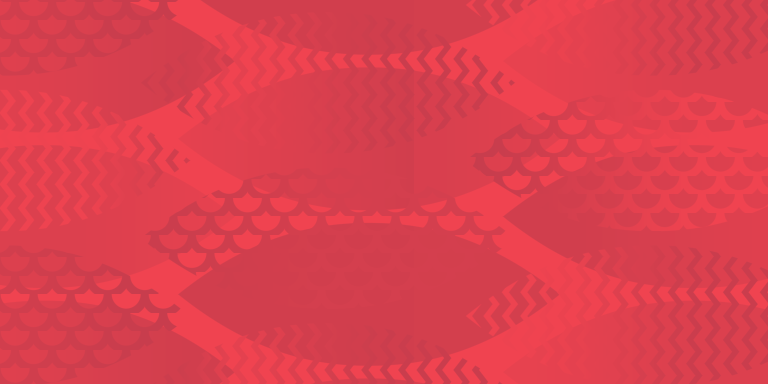
Reproduce this background procedurally as a WebGL 2 fragment shader.

```glsl
#version 300 es
precision highp float;

uniform vec2 u_resolution;
out vec4 outColor;

// Lengths are in canvas heights, y runs downwards
#define LEAF_ORIGIN vec2(0.115, 0.159)
#define LEAF_STEP vec2(0.846, 0.405)
#define LEAF_HALF vec2(0.497, 0.186)
#define LEAF_CURVE 2.15
#define PATCH_SHIFT vec2(-0.107, -0.146)
#define PATCH_HALF vec2(0.487, 0.184)
#define SCALE_RADIUS 0.0482
#define SCALE_STROKE 0.0105
#define CHEVRON_SIZE vec2(0.048, 0.062)
#define CHEVRON_STROKE 0.0075
#define SEAM_X 1.078

const vec3 DARK_RED = vec3(0.805, 0.242, 0.302);
const vec3 BRIGHT_RED = vec3(0.942, 0.263, 0.313);

float fill(float inside) {
    float blur = 0.75 / u_resolution.y;
    return smoothstep(-blur, blur, inside);
}

float ramp(float from, float to, float x0, float x1, float x) {
    return mix(from, to, smoothstep(x0, x1, x));
}

// Approximate signed distance to a pointed leaf, positive inside
float leaf(vec2 p, vec2 halfSize) {
    float u = abs(p.x) / halfSize.x;
    float slope = LEAF_CURVE * halfSize.y / halfSize.x * min(u, 1.0);
    float edge = halfSize.y * (1.0 - pow(u, LEAF_CURVE));
    return (edge - abs(p.y)) / sqrt(1.0 + slope * slope);
}

// Rows of half circles, each row shifted by one radius
float scales(vec2 p) {
    vec2 s = p / SCALE_RADIUS;
    float row = floor(s.y);
    vec2 c = vec2(mod(s.x - row + 1.0, 2.0) - 1.0, s.y - row);
    return SCALE_STROKE - abs(length(c) - 1.0) * SCALE_RADIUS;
}

// Upright zigzag lines
float chevrons(vec2 p) {
    float bend = abs(fract(p.y / CHEVRON_SIZE.y) - 0.5) * CHEVRON_SIZE.x;
    float x = fract((p.x + bend) / CHEVRON_SIZE.x) - 0.5;
    return CHEVRON_STROKE - abs(x) * CHEVRON_SIZE.x * 0.8;
}

// Nearest leaf of a column: centre in xy, 1 in z for the dark kind
vec3 nearestLeaf(vec2 p, float column, vec2 shift) {
    vec2 start = LEAF_ORIGIN + shift + vec2(LEAF_STEP.x, 0.5 * LEAF_STEP.y) * column;
    float row = floor((p.y - start.y) / LEAF_STEP.y + 0.5);
    float dark = 1.0 - mod(column + row, 2.0);
    return vec3(start.x, start.y + row * LEAF_STEP.y, dark);
}

// Tones run from 0 (dark red) to 1 (bright red)
float leafTone(float x, float column, bool dark) {
    float outer = abs(x - 1.0);
    float seam = step(SEAM_X, x);
    if (dark) {
        return ramp(0.1, 0.5, 0.45, 1.0, outer) + (column == 1.0 ? 0.06 * seam : 0.0);
    }
    if (column == 1.0) {
        return seam > 0.5 ? ramp(0.3, 0.55, SEAM_X, 1.45, x)
                          : mix(0.7, 0.1, clamp((x - 0.46) / 0.62, 0.0, 1.0));
    }
    return ramp(0.75, 0.42, 0.3, 0.85, outer);
}

float scaleTone(float x, float column) {
    if (column == 0.0) return ramp(0.1, -0.15, 0.0, 0.42, x);
    if (column == 1.0) return ramp(-0.08, 0.2, 0.36, 0.9, x);
    return ramp(-0.17, 1.0, 1.22, 1.9, x);
}

float chevronTone(float x, float column) {
    if (column == 0.0) return ramp(0.95, 0.1, 0.2, 0.45, x);
    if (column == 2.0) return ramp(0.9, -0.1, 1.4, 1.85, x);
    float fade = ramp(0.65, -0.1, 0.6, 1.05, x);
    return ramp(-0.05, fade, 0.45, 0.62, x);
}

void main() {
    vec2 p = gl_FragCoord.xy / u_resolution.y;
    p.y = 1.0 - p.y;
    float tone = 1.0;

    // Shaded leaves
    for (float column = 0.0; column < 3.0; column++) {
        vec3 cell = nearestLeaf(p, column, vec2(0.0));
        float shade = leafTone(p.x, column, cell.z > 0.5);
        tone = mix(tone, shade, fill(leaf(p - cell.xy, LEAF_HALF)));
    }

    // Patterned leaves, shifted up and left
    for (float column = 0.0; column < 3.0; column++) {
        vec3 cell = nearestLeaf(p, column, PATCH_SHIFT);
        vec2 q = p - cell.xy;
        bool scaled = cell.z > 0.5;
        float ink = scaled ? scales(q + vec2(0.065, 0.057)) : chevrons(q);
        float shade = scaled ? scaleTone(p.x, column) : chevronTone(p.x, column);
        tone = mix(tone, shade, fill(ink) * fill(leaf(q, PATCH_HALF)));
    }

    outColor = vec4(mix(DARK_RED, BRIGHT_RED, tone), 1.0);
}
```
